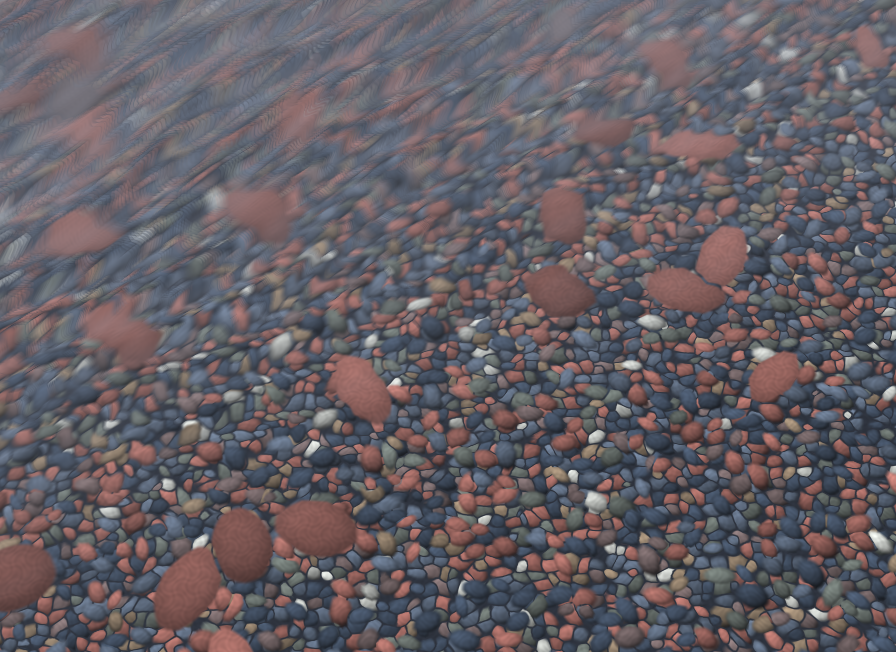
Reproduce this texture procedurally as a WebGL 1 fragment shader.

```glsl
precision highp float;
// Mixed red and slate pebbles under shallow water, rippled and hazy toward the upper left.
uniform vec2 u_resolution;

const vec2 RIPPLE_ALONG = vec2(0.82, 0.57);
const vec2 RIPPLE_ACROSS = vec2(-0.57, 0.82);
const vec3 GAP = vec3(0.15, 0.17, 0.21);
const vec3 SKY = vec3(0.56, 0.58, 0.64);
const int BLUR_SAMPLES = 5;

vec3 hash3(vec2 cell) {
  vec3 s = vec3(dot(cell, vec2(127.1, 311.7)),
                dot(cell, vec2(269.5, 183.3)),
                dot(cell, vec2(419.2, 371.9)));
  return fract(sin(s) * 43758.5);
}

// Picks a mineral colour; thresholds set the share of each kind.
vec3 mineral(float pick) {
  vec3 c = vec3(0.22, 0.27, 0.34);                          // slate
  c = mix(c, vec3(0.32, 0.37, 0.44), step(0.25, pick));     // blue grey
  c = mix(c, vec3(0.36, 0.39, 0.37), step(0.43, pick));     // green grey
  c = mix(c, vec3(0.42, 0.36, 0.36), step(0.55, pick));     // brown
  c = mix(c, vec3(0.57, 0.36, 0.33), step(0.64, pick));     // red sandstone
  c = mix(c, vec3(0.52, 0.45, 0.37), step(0.90, pick));     // tan
  return mix(c, vec3(0.70, 0.71, 0.69), step(0.97, pick));  // quartz
}

// Distance from a stone centre: rotated, stretched, between round and blocky.
float stoneDistance(vec2 d, vec3 rnd) {
  float angle = (rnd.x - 0.5) * 2.6;
  float c = cos(angle), s = sin(angle);
  d = vec2(c * d.x + s * d.y, c * d.y - s * d.x);
  d *= vec2(0.85, 1.05 + 0.55 * rnd.y);
  vec2 a = abs(d + vec2(0.2 * d.y, 0.0));
  float blocky = max(max(a.x, a.y), 0.76 * (a.x + a.y));
  return mix(length(d), blocky, rnd.z);
}

// Cellular layer of stones: rgb is the shaded colour, a is the cover.
vec4 stones(vec2 p, float scale, float coverage, float size, float redness) {
  vec2 q = p * scale;
  vec2 base = floor(q);
  float nearest = 9.0, second = 9.0;
  vec2 offset = vec2(0.0);
  vec3 look = vec3(0.0);
  for (int j = -1; j <= 1; j++) {
    for (int i = -1; i <= 1; i++) {
      vec2 cell = base + vec2(float(i), float(j));
      vec3 rnd = hash3(cell + scale);
      vec3 kind = hash3(cell + scale + 57.3);
      if (kind.x < coverage) {
        vec2 d = q - cell - 0.1 - 0.8 * rnd.xy;
        float dist = stoneDistance(d, kind.yzx / vec3(1.0, 1.0, coverage));
        dist /= 0.75 + 0.5 * rnd.z;
        if (dist < nearest) {
          second = nearest;
          nearest = dist;
          offset = d;
          look = vec3(rnd.z, kind.yz);
        } else {
          second = min(second, dist);
        }
      }
    }
  }
  float soft = 0.0028 * scale;
  float cover = 1.0 - smoothstep(size - soft, size + soft, nearest);
  cover *= smoothstep(0.0, soft + 0.05, second - nearest);
  float pick = mix(fract(look.x * 7.3 + look.y * 5.1), 0.78, redness);
  float dome = 0.42 * (0.75 * offset.y - 0.35 * offset.x) / size;
  float rim = 0.28 * smoothstep(0.45, 1.0, nearest / size);
  float light = 0.84 + 0.4 * look.z + (dome - rim) * (1.0 - 0.65 * redness);
  return vec4(mineral(pick) * light, cover);
}

float mottle(vec2 p) {
  return sin(310.0 * p.x + 4.0 * sin(190.0 * p.y)) * sin(270.0 * p.y + 3.0 * sin(230.0 * p.x));
}

// Fine gravel, then pebbles, then a few large slabs.
vec3 bed(vec2 p) {
  vec2 q = vec2((p.x - 0.5) * (1.0 + 0.4 * p.y), p.y * (1.0 + 0.45 * p.y));
  vec4 gravel = stones(q, 62.0, 1.0, 0.72, 0.0);
  vec4 pebbles = stones(q, 36.0, 0.62, 0.46, 0.0);
  vec4 slabs = stones(q + 0.37, 10.5, 0.2, 0.4, 0.8);
  vec3 c = mix(GAP, gravel.rgb, gravel.a);
  c = mix(c, pebbles.rgb, pebbles.a);
  c = mix(c, slabs.rgb * 0.92, slabs.a);
  return c * (1.0 + 0.06 * mottle(q));
}

// Layered sines running in broken ridges along one direction.
float ripples(vec2 p) {
  float a = dot(p, RIPPLE_ALONG), c = dot(p, RIPPLE_ACROSS);
  float broad = sin(105.0 * c + 2.4 * sin(14.0 * a + 8.0 * c) + 9.0 * a);
  float fine = sin(265.0 * c + 2.8 * sin(23.0 * a - 17.0 * c) - 14.0 * a);
  return 0.6 * broad + 0.4 * fine * (0.6 + 0.4 * sin(19.0 * a + 31.0 * c));
}

void main() {
  vec2 p = gl_FragCoord.xy / u_resolution.x;
  float top = u_resolution.y / u_resolution.x;
  float rough = smoothstep(-0.15, 0.62, p.y * 0.727 / top - 0.45 * p.x);
  float wave = ripples(p);

  // Refraction bends the bed and smears it along the ridges.
  vec2 bent = p + wave * rough * (0.006 * RIPPLE_ACROSS + 0.012 * RIPPLE_ALONG);
  vec3 color = vec3(0.0);
  for (int i = 0; i < BLUR_SAMPLES; i++) {
    float t = float(i) / float(BLUR_SAMPLES - 1) - 0.5;
    color += bed(bent + RIPPLE_ALONG * t * 0.026 * rough * rough);
  }
  color /= float(BLUR_SAMPLES);

  // Sky reflection: even haze plus bright ridge sheen.
  float patches = sin(9.0 * p.x + 2.0 * sin(7.0 * p.y)) * sin(11.0 * p.y - 5.0 * p.x);
  float haze = 0.07 + 0.3 * rough + 0.14 * smoothstep(0.3, 1.0, p.y / top);
  haze += rough * (0.13 * wave + 0.07 * patches);
  gl_FragColor = vec4(mix(color, SKY, clamp(haze, 0.0, 0.8)), 1.0);
}
```
